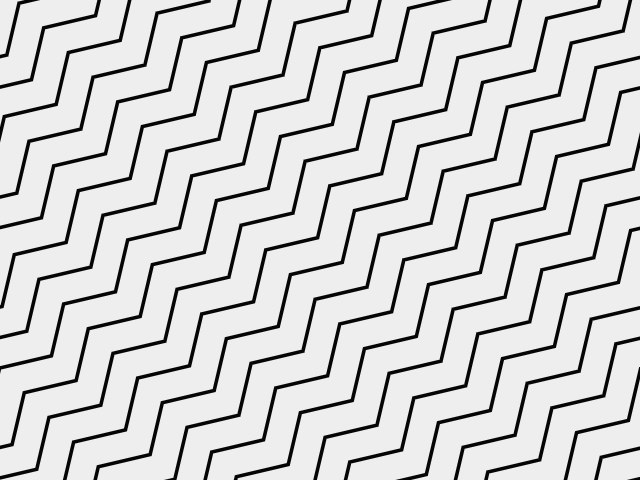
Reproduce this pattern procedurally as a WebGL 1 fragment shader.

```glsl
precision highp float;

// Thin black zigzag lines climbing at 45 degrees over a pale grey ground.
// The plane is turned onto the line direction, a triangle wave bends it,
// and the straight stripes that remain are repeated at an even spacing.

uniform vec2 u_resolution;

// Lengths are fractions of the canvas height.
#define SPACING 0.0727        // between neighbouring lines
#define PERIOD 0.1887         // one full zigzag along a line
#define AMPLITUDE 0.0292      // half the zigzag depth
#define LINE_WIDTH 0.0074
#define PHASE_ALONG 0.1643    // where an upper left corner falls
#define PHASE_ACROSS 0.0091   // where a line's axis falls
#define PAPER vec3(0.933)
#define INK vec3(0.02)

// Triangle wave from -1 at whole numbers to +1 halfway between them.
float triangleWave(float x) {
  return 1.0 - 4.0 * abs(fract(x) - 0.5);
}

// Distance from p to the axis of the nearest zigzag, with mitred corners.
float zigzagDistance(vec2 p) {
  float along = (p.x + p.y) * sqrt(0.5);
  float across = (p.x - p.y) * sqrt(0.5);
  float bend = AMPLITUDE * triangleWave((along - PHASE_ALONG) / PERIOD);
  float row = (across - PHASE_ACROSS - bend) / SPACING;
  float offset = abs(fract(row + 0.5) - 0.5) * SPACING;

  // Correct for the slope, so the arms keep their true width.
  float slope = 4.0 * AMPLITUDE / PERIOD;
  return offset / sqrt(1.0 + slope * slope);
}

void main() {
  vec2 p = gl_FragCoord.xy / u_resolution.y;

  // Edge coverage ramps over one pixel.
  float edge = (zigzagDistance(p) - 0.5 * LINE_WIDTH) * u_resolution.y;
  float coverage = clamp(0.5 - edge, 0.0, 1.0);

  gl_FragColor = vec4(mix(PAPER, INK, coverage), 1.0);
}
```
